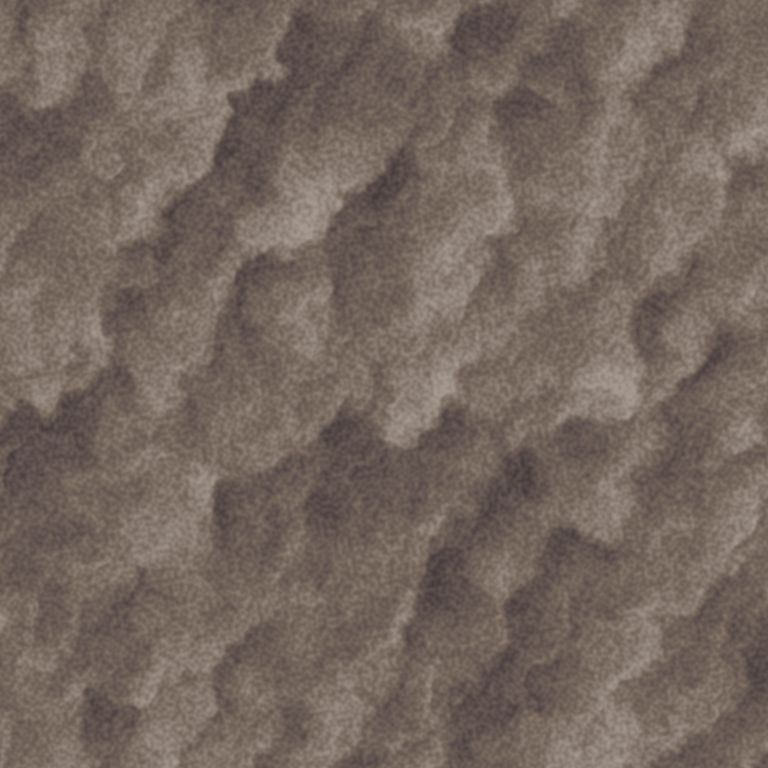
Write a Shadertoy shader that draws this texture.

```glsl
// Rough brown-grey stone: slanted overlapping lumps, each shaded from a dark
// upper-left side to a bright lower-right rim that drops off into a crevice.
// Soft cellular lumps at two sizes, bent by gradient noise, under fine grain.

const vec3 CREVICE = vec3(0.35, 0.30, 0.29);
const vec3 STONE   = vec3(0.46, 0.40, 0.36);
const vec3 RIM     = vec3(0.58, 0.53, 0.49);
const float SLANT  = 0.45;   // lean of the lumps from vertical, in radians

vec3 hash3(vec2 p) {
    vec3 q = fract(p.xyx * vec3(0.1031, 0.1030, 0.0973));
    q += dot(q, q.yxz + 33.33);
    return fract((q.xxy + q.yzz) * q.zyx);
}

float cornerSlope(vec2 corner, vec2 offset) {
    float angle = 6.28318 * hash3(corner).x;
    return dot(vec2(cos(angle), sin(angle)), offset);
}

float gradientNoise(vec2 p) {
    vec2 cell = floor(p), f = fract(p);
    vec2 ease = f * f * f * (f * (f * 6.0 - 15.0) + 10.0);
    vec2 e = vec2(1.0, 0.0);
    float low  = mix(cornerSlope(cell, f), cornerSlope(cell + e, f - e), ease.x);
    float high = mix(cornerSlope(cell + e.yx, f - e.yx),
                     cornerSlope(cell + e.xx, f - e.xx), ease.x);
    return mix(low, high, ease.y);
}

float fbm(vec2 p, int octaves) {
    float sum = 0.0, gain = 1.0;
    for (int i = 0; i < octaves; i++) {
        sum += gain * gradientNoise(p);
        p = mat2(1.6, 1.2, -1.2, 1.6) * p + 17.3;
        gain *= 0.55;
    }
    return sum;
}

mat2 rotation(float angle) {
    float c = cos(angle), s = sin(angle);
    return mat2(c, s, -s, c);
}

// Soft cellular pattern: a random tone per lump plus a ramp across it.
float lumps(vec2 p, float sharpness, float toneSpread, float ramp) {
    vec2 base = floor(p);
    float total = 0.0, weights = 0.0;
    for (int y = -2; y <= 2; y++) {
        for (int x = -2; x <= 2; x++) {
            vec2 cell = base + vec2(x, y);
            vec3 rnd = hash3(cell + 61.0);
            vec2 offset = p - cell - 0.1 - 0.8 * rnd.xy;
            float weight = exp(-sharpness * dot(offset, offset));
            float tone = toneSpread * (rnd.z - 0.5)
                       + ramp * dot(offset, vec2(0.9, -0.4));
            total += weight * tone;
            weights += weight;
        }
    }
    return total / max(weights, 1e-9);
}

vec3 stoneColor(float tone) {
    vec3 shade = mix(STONE, CREVICE, -tone);
    vec3 light = mix(STONE, RIM, tone);
    return tone < 0.0 ? shade : light;
}

void mainImage(out vec4 fragColor, in vec2 fragCoord) {
    vec2 uv = fragCoord / iResolution.y;

    // Bend the plane so that the lump outlines become ragged
    vec2 bend = vec2(fbm(uv * 13.0, 3), fbm(uv * 13.0 + 41.7, 3));
    vec2 slanted = rotation(SLANT) * (uv + 0.035 * bend);

    // Large lumps, smaller knobs and cloudy mottling
    float tone = lumps(slanted * vec2(10.0, 6.2) + 20.0, 13.0, 1.15, 1.15);
    tone += lumps(slanted * vec2(19.0, 13.0) + 70.0, 11.0, 0.6, 0.5);
    tone += 0.5 * fbm(slanted * vec2(24.0, 16.0) + 9.0, 3);

    // Fine grain
    vec2 grainUv = rotation(0.6) * uv;
    tone += 0.8 * gradientNoise(grainUv * 150.0 + 30.0);
    tone += 0.45 * gradientNoise(uv * 85.0 + 12.0);

    fragColor = vec4(stoneColor(clamp(tone, -1.7, 1.5)), 1.0);
}
```
